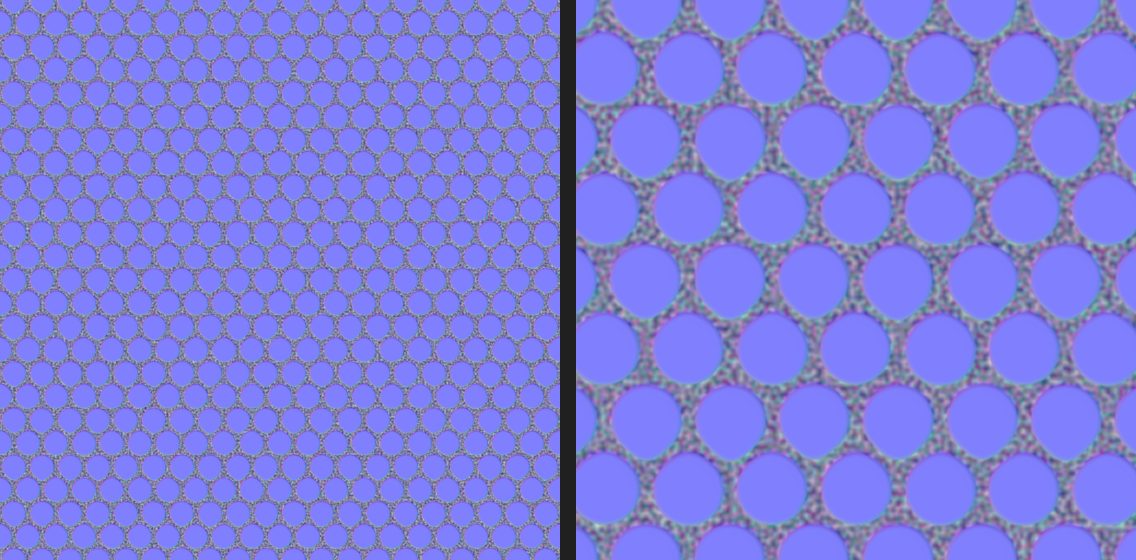
Left, the full canvas; right, a detail of the centre.
A Shadertoy shader for this texture map:

```glsl
const vec2 GRID = vec2(20.0, 24.0);      // holes across, rows down
const float HOLE_RADIUS = 0.0209;
const float RIM_WIDTH = 0.0016;
const float GRAIN_PERIOD = 256.0;
const float PATCH_PERIOD = 40.0;

float hash(vec2 cell, float seed) {
    vec3 q = fract(vec3(cell.xyx + seed) * vec3(0.1031, 0.1030, 0.0973));
    q += dot(q, q.yzx + 33.33);
    return fract((q.x + q.y) * q.z);
}

vec2 gradientAt(vec2 cell, float period, float seed) {
    float angle = 6.28318 * hash(mod(cell, period), seed);
    return vec2(cos(angle), sin(angle));
}

// Gradient noise that wraps after a whole number of cells
float gradientNoise(vec2 uv, float period, float seed) {
    vec2 p = uv * period;
    vec2 cell = floor(p);
    vec2 f = p - cell;
    vec2 blend = f * f * f * (f * (f * 6.0 - 15.0) + 10.0);
    vec2 e = vec2(1.0, 0.0);
    float a = dot(gradientAt(cell, period, seed), f);
    float b = dot(gradientAt(cell + e.xy, period, seed), f - e.xy);
    float c = dot(gradientAt(cell + e.yx, period, seed), f - e.yx);
    float d = dot(gradientAt(cell + e.xx, period, seed), f - e.xx);
    return mix(mix(a, b, blend.x), mix(c, d, blend.x), blend.y);
}

vec2 noisePair(vec2 uv, float period, float seed) {
    return vec2(gradientNoise(uv, period, seed),
                gradientNoise(uv, period, seed + 17.0));
}

// Disc drawn out to soft tips at its top and bottom
float eggDistance(vec2 p, float radius, float topTip, float bottomTip) {
    float len = length(p);
    float up = p.y / max(len, 1e-5);
    float stretch = topTip * pow(max(up, 0.0), 10.0)
                  + bottomTip * pow(max(-up, 0.0), 10.0);
    return len - radius * (1.0 + stretch);
}

// Distance to the nearest hole in z, direction towards its centre in xy
vec3 nearestHole(vec2 uv, vec2 grid, float radius) {
    vec2 g = uv * grid;
    vec3 nearest = vec3(0.0, 0.0, 1.0);
    for (int k = -1; k <= 1; k++) {
        float row = floor(g.y + 0.5) + float(k);
        float odd = mod(row, 2.0);
        float shift = 0.5 * (1.0 - odd);
        float column = floor(g.x - shift + 0.5);
        vec2 id = mod(vec2(column, row), grid);

        vec2 jitter = (vec2(hash(id, 3.0), hash(id, 5.0)) - 0.5) * 0.02;
        vec2 p = (g - vec2(column + shift, row) - jitter) / grid;
        float vary = mix(0.75, 1.15, hash(id, 9.0));
        float d = eggDistance(p, radius, 0.07 * odd * vary,
                              0.15 * (1.0 - odd) * vary);
        if (d < nearest.z) nearest = vec3(-p / max(length(p), 1e-5), d);
    }
    return nearest;
}

void mainImage(out vec4 fragColor, in vec2 fragCoord) {
    vec2 uv = fragCoord / iResolution.xy;
    float soft = max(0.001, 0.75 / iResolution.y);

    vec3 hole = nearestHole(uv, GRID, HOLE_RADIUS);
    vec2 inward = hole.xy;
    float web = smoothstep(-soft, soft, hole.z);
    float rimOffset = hole.z / RIM_WIDTH;
    float rim = exp(-rimOffset * rimOffset);

    // Rough web: muted fine grain, mostly light and dark, over faint patches
    float shade = gradientNoise(uv, GRAIN_PERIOD, 101.0);
    vec2 grainTilt = noisePair(uv, GRAIN_PERIOD, 21.0) * 0.45 + shade * 0.45
                   + noisePair(uv, PATCH_PERIOD, 61.0) * 0.12;
    float grainFacing = 0.27 + 0.45 * shade;

    // Rim walls lean towards the hole, floors face straight out
    vec2 tilt = grainTilt * web + inward * rim * 0.22;
    float facing = mix(1.0 - 0.25 * rim, grainFacing, web);
    facing += 0.2 * rim * (1.0 - inward.y) * web;

    vec3 normalColor = 0.5 + 0.5 * vec3(tilt, facing);
    normalColor.b -= 0.005;
    fragColor = vec4(clamp(normalColor, 0.0, 1.0), 1.0);
}
```
